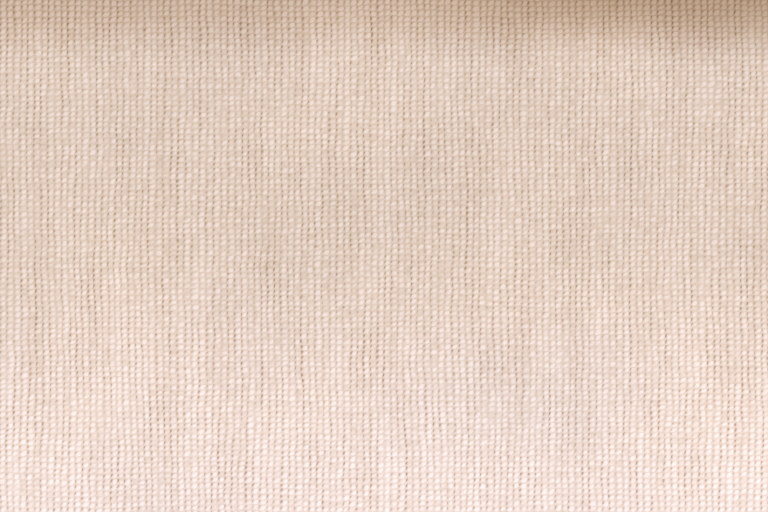
This texture is drawn by a WebGL 2 fragment shader. Its source:

```glsl
#version 300 es
precision highp float;
// Pale ribbed cloth: a fine grid of small slanted stitches in upright columns.
// Soft beads sit between broken dark grooves; gradient noise varies the yarn,
// and a separate broad light runs from a brown fold to a pale lower edge.

uniform vec2 u_resolution;
out vec4 fragColor;

const float TAU = 6.28318;
const vec2 STITCHES = vec2(112.0, 92.0);
const vec3 SHADOW = vec3(0.72, 0.61, 0.53);
const vec3 YARN = vec3(0.885, 0.80, 0.735);
const vec3 HIGHLIGHT = vec3(0.97, 0.905, 0.87);
const vec3 FOLD_SHADE = vec3(0.80, 0.74, 0.66);
const vec3 COOL_TINT = vec3(0.0, 0.012, 0.042);

float hash(vec2 p) {
  vec3 q = fract(p.xyx * vec3(0.1031, 0.1030, 0.0973));
  q += dot(q, q.yzx + 33.33);
  return fract((q.x + q.y) * q.z);
}

vec2 gradient(vec2 corner) {
  float angle = TAU * hash(corner);
  return vec2(cos(angle), sin(angle));
}

// Gradient noise, roughly -0.7 to 0.7
float noise(vec2 p) {
  vec2 i = floor(p), f = fract(p);
  vec2 s = f * f * f * (f * (f * 6.0 - 15.0) + 10.0);
  vec2 e = vec2(1.0, 0.0);
  float a = dot(gradient(i), f);
  float b = dot(gradient(i + e.xy), f - e.xy);
  float c = dot(gradient(i + e.yx), f - e.yx);
  float d = dot(gradient(i + e.xx), f - e.xx);
  return mix(mix(a, b, s.x), mix(c, d, s.x), s.y);
}

float fbm(vec2 p) {
  float sum = 0.0, weight = 1.0;
  for (int i = 0; i < 3; i++) {
    sum += weight * noise(p);
    p = p * 2.03 + 17.3;
    weight *= 0.5;
  }
  return sum;
}

// Thread grid coordinates with gently wandering columns and rows
vec2 weaveGrid(vec2 uv, vec2 count) {
  vec2 wander = vec2(noise(uv * vec2(8.0, 3.0) + 3.0),
                     noise(uv * vec2(5.0, 4.0) + 41.0));
  vec2 wobble = vec2(noise(uv * vec2(60.0, 22.0) + 90.0),
                     noise(uv * vec2(54.0, 40.0) + 70.0));
  return uv * count + wander * vec2(0.7, 0.6) + wobble * vec2(0.28, 0.35);
}

// Slanted bead, taller than it is wide, brightest at its centre
float bead(vec2 q, float slant) {
  q.x -= slant * q.y;
  return 1.0 - smoothstep(0.2, 1.1, length(q * vec2(2.1, 1.7)));
}

// Dark line on a column border, broken into leaning dashes
float groove(vec2 q) {
  float side = 0.5 - abs(q.x);
  float line = 1.0 - smoothstep(0.0, 0.34, side);
  float lean = side * sign(q.x);
  return line * (0.55 + 0.45 * cos(TAU * (q.y + 0.5 * lean - 0.2)));
}

vec3 clothColor(float tone) {
  vec3 lower = mix(SHADOW, YARN, smoothstep(-0.1, 0.52, tone));
  return mix(lower, HIGHLIGHT, smoothstep(0.42, 1.05, tone));
}

// Strength of the brown fold along the top, deepest at right
float foldAmount(vec2 uv) {
  float edge = uv.y + 0.03 * noise(uv * vec2(5.0, 2.0));
  float near = smoothstep(0.86, 1.01, edge);
  float depth = mix(0.6, 1.0, smoothstep(0.45, 0.8, uv.x));
  return near * depth;
}

// Broad brightness: dim above, bright below, with faint creases
float daylight(vec2 uv) {
  float slope = mix(1.055, 0.975, smoothstep(0.0, 0.6, uv.y));
  float corner = 0.03 * smoothstep(0.6, 1.0, uv.x) * (1.0 - uv.y);
  return slope + corner + 0.035 * fbm(uv * vec2(3.0, 2.5) + 8.0);
}

void main() {
  vec2 uv = gl_FragCoord.xy / u_resolution;
  vec2 grid = weaveGrid(uv, STITCHES);
  vec2 cell = floor(grid);
  vec2 q = fract(grid) - 0.5;
  float border = floor(grid.x + 0.5);

  // Yarn differences: per stitch, along columns and grooves, across rows
  float stitch = hash(cell + 5.0) - 0.5;
  float column = noise(vec2(cell.x * 0.73, uv.y * 5.0) + 21.0);
  float row = noise(vec2(uv.x * 16.0, cell.y * 0.71) + 63.0);
  float cut = noise(vec2(border * 0.67, uv.y * 8.0) + 151.0);
  float streak = noise(uv * vec2(30.0, 2.5) + 33.0);
  float fiber = fbm(uv * STITCHES * vec2(1.3, 1.1) + 120.0);
  float fold = foldAmount(uv);

  float tone = 0.52 + (0.33 + 0.26 * stitch + 0.3 * fold) * bead(q, 0.35);
  tone -= (0.34 + 0.38 * cut) * groove(q);
  tone += 0.12 * column + 0.08 * row + 0.10 * streak + 0.20 * fiber;

  // Warm cloth in the middle, cooler and paler near the bottom
  float cool = 1.0 - smoothstep(0.0, 0.55, uv.y + 0.1 * noise(uv * 3.0));
  vec3 color = clothColor(clamp(tone, -0.1, 1.05)) * daylight(uv);
  color = color * mix(vec3(1.0), FOLD_SHADE, fold) + COOL_TINT * cool;
  fragColor = vec4(clamp(color, 0.0, 1.0), 1.0);
}
```
